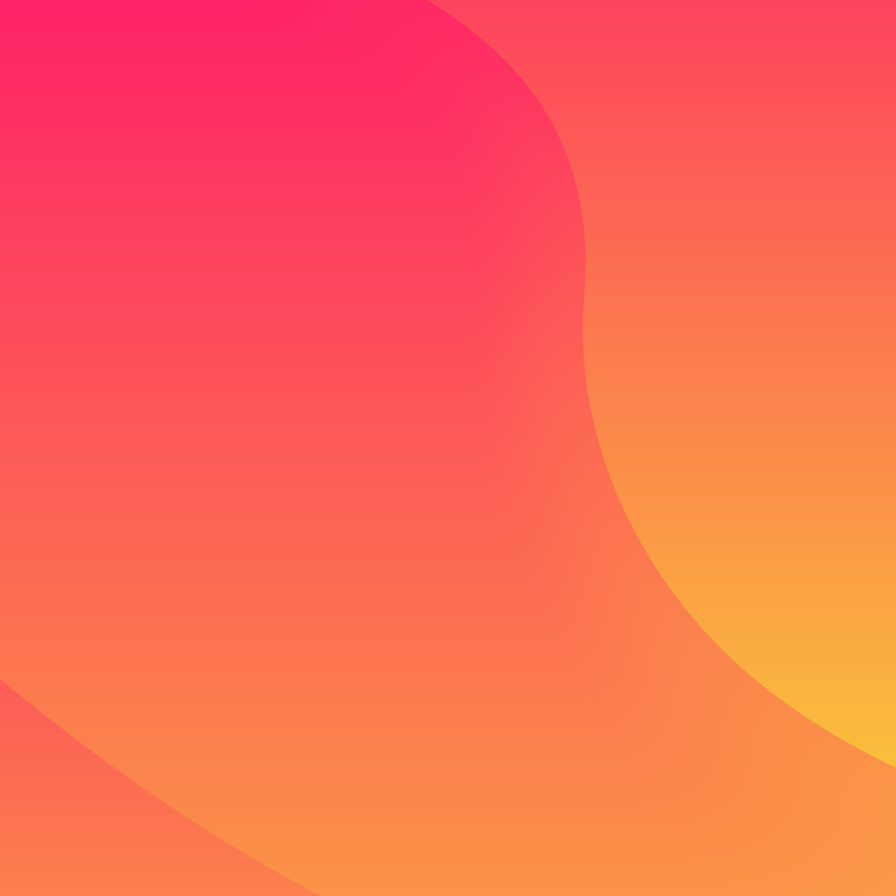
A WebGL 2 fragment shader for this background:

```glsl
#version 300 es
precision highp float;

uniform vec2 u_resolution;
out vec4 outColor;

// Colour ramp from cool pink to warm yellow
const vec3 PINK = vec3(0.996, 0.13, 0.402);
const vec3 YELLOW = vec3(0.98, 0.75, 0.235);

// Ramp position at the top of each layer, and its change down the canvas
const vec2 MAIN_RAMP = vec2(0.005, 0.72);
const vec2 RIGHT_RAMP = vec2(0.215, 0.915);
const vec2 CORNER_RAMP = vec2(-0.33, 0.93);

// Right wave: a crest above, a trough below, joined smoothly
const vec2 CREST = vec2(0.6536, 0.707);
const vec2 TROUGH = vec2(0.6504, 0.6328);
const float CREST_SPAN = 0.293;
const float TROUGH_SPAN = 0.4896;
const vec2 CREST_BEND = vec2(0.1159, 0.0609);
const vec2 TROUGH_BEND = vec2(0.2685, 0.0811);

// Corner curve: height, slope and bend
const vec3 CORNER = vec3(0.2422, -0.83, 0.43);

// Glow along the inner side of the wave
const float GLOW_WIDTH = 0.14;
const float GLOW_TOP = 0.04;
const float GLOW_LOW = 0.10;

vec3 ramp(float t) {
  return mix(PINK, YELLOW, clamp(t, 0.0, 1.0));
}

vec3 layerColor(vec2 range, float depth) {
  return ramp(range.x + range.y * depth);
}

// Horizontal position of the wave at height y
float waveEdge(float y) {
  float up = max(y - CREST.y, 0.0) / CREST_SPAN;
  float down = max(TROUGH.y - y, 0.0) / TROUGH_SPAN;
  float up2 = up * up;
  float down2 = down * down;
  float joined = mix(TROUGH.x, CREST.x, smoothstep(TROUGH.y, CREST.y, y));
  return joined
    - dot(CREST_BEND, vec2(up2, up2 * up2))
    + dot(TROUGH_BEND, vec2(down2, down2 * down2 * down2));
}

// Approximate signed distance, positive to the right of the wave
float waveDistance(vec2 p) {
  const float STEP = 0.002;
  float slope = (waveEdge(p.y + STEP) - waveEdge(p.y - STEP)) / (2.0 * STEP);
  return (p.x - waveEdge(p.y)) / sqrt(1.0 + slope * slope);
}

// Approximate signed distance, positive below the corner curve
float cornerDistance(vec2 p) {
  float height = CORNER.x + p.x * (CORNER.y + CORNER.z * p.x);
  float slope = CORNER.y + 2.0 * CORNER.z * p.x;
  // The curve turns upward past its root, so keep only its falling part
  float falling = step(p.x, 0.6);
  return mix(-1.0, (height - p.y) / sqrt(1.0 + slope * slope), falling);
}

void main() {
  vec2 p = gl_FragCoord.xy / u_resolution;
  float depth = 1.0 - p.y;
  float soft = 0.75 / min(u_resolution.x, u_resolution.y);
  float wave = waveDistance(p);

  // Main body, warmed near the wave
  float glow = smoothstep(-GLOW_WIDTH, 0.0, wave);
  glow *= mix(GLOW_TOP, GLOW_LOW, smoothstep(0.0, 0.3, depth));
  vec3 color = layerColor(MAIN_RAMP + vec2(glow, 0.0), depth);

  // Right and corner layers
  color = mix(color, layerColor(RIGHT_RAMP, depth), smoothstep(-soft, soft, wave));
  float corner = smoothstep(-soft, soft, cornerDistance(p));
  color = mix(color, layerColor(CORNER_RAMP, depth), corner);

  outColor = vec4(color, 1.0);
}
```
